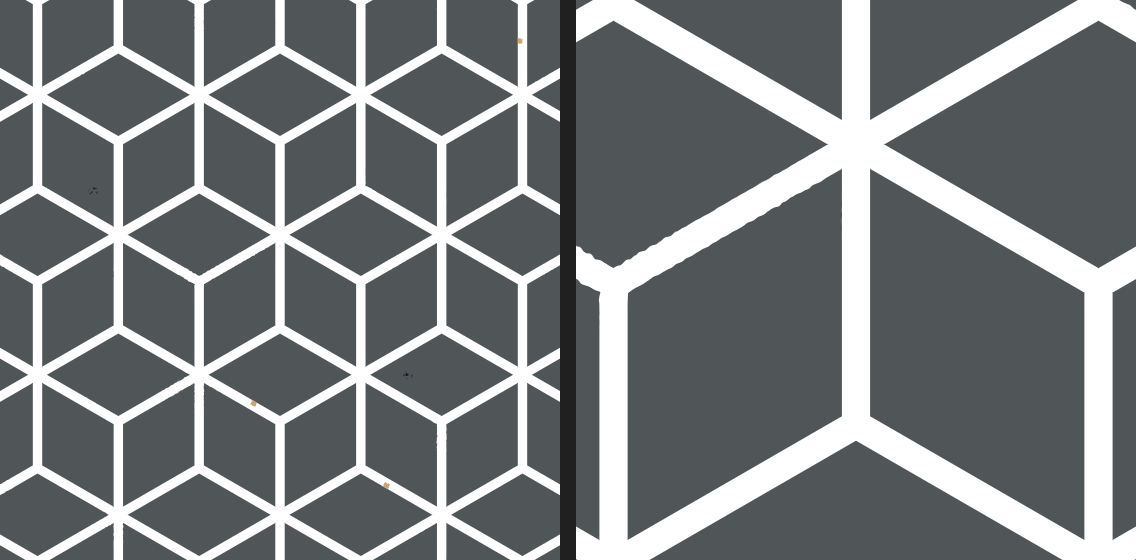
Left, the full canvas; right, a detail of the centre.
This pattern is drawn by a Shadertoy shader. Its source:

```glsl
const float ROW_PITCH = 0.25;
const float COLUMN_PITCH = 0.288675;
const float SPOKE_LENGTH = 0.166667;
const float LINE_HALF_WIDTH = 0.0084;
const float SIXTH_TURN = 1.0471976;

const vec3 TILE_COLOR = vec3(0.314, 0.333, 0.345);
const vec3 GROUT_COLOR = vec3(1.0);
const vec3 CHIP_COLOR = vec3(0.78, 0.65, 0.43);
const vec3 SPECK_COLOR = vec3(0.12, 0.12, 0.16);

vec2 hash2(vec2 p) {
    p = vec2(dot(p, vec2(127.1, 311.7)), dot(p, vec2(269.5, 183.3)));
    return fract(sin(p) * 43758.55);
}

float gradientNoise(vec2 p) {
    vec2 i = floor(p);
    vec2 f = p - i;
    vec2 u = f * f * f * (f * (f * 6.0 - 15.0) + 10.0);
    vec2 e = vec2(1.0, 0.0);
    float a = dot(hash2(i) * 2.0 - 1.0, f);
    float b = dot(hash2(i + e.xy) * 2.0 - 1.0, f - e.xy);
    float c = dot(hash2(i + e.yx) * 2.0 - 1.0, f - e.yx);
    float d = dot(hash2(i + e.xx) * 2.0 - 1.0, f - e.xx);
    return mix(mix(a, b, u.x), mix(c, d, u.x), u.y);
}

// Coverage of the inside of a signed distance
float fill(float dist, float pixel) {
    return clamp(0.5 - dist / pixel, 0.0, 1.0);
}

// Offset from the nearest point of a triangular lattice
vec2 hexLocal(vec2 p, vec2 period) {
    vec2 a = p - period * round(p / period);
    vec2 b = p - period * (floor(p / period) + 0.5);
    return dot(a, a) < dot(b, b) ? a : b;
}

// Distance to three lines crossing at the cell centre
float spokeDistance(vec2 p) {
    vec2 slope = vec2(0.5, 0.866025);
    float diagonals = min(abs(dot(p, slope)), abs(dot(p, slope * vec2(-1.0, 1.0))));
    return min(abs(p.x), diagonals);
}

vec2 direction(float angle) {
    return vec2(cos(angle), sin(angle));
}

// Ragged round chip on the rim of one spoke
float chipDistance(vec2 p, vec2 seed, float grain) {
    vec2 along = direction((floor(seed.x * 6.0) + 0.5) * SIXTH_TURN);
    vec2 across = vec2(-along.y, along.x);
    vec2 center = along * SPOKE_LENGTH * mix(0.3, 0.75, seed.y) + across * LINE_HALF_WIDTH * 0.6;
    return length(p - center) - 0.0055 - 0.004 * grain;
}

// Small cluster of specks inside one tile
float speckDistance(vec2 p, vec2 seed, float grain) {
    vec2 center = direction(floor(seed.y * 6.0) * SIXTH_TURN) * mix(0.07, 0.11, seed.x);
    return max(length(p - center) - 0.008, (0.2 - grain) * 0.006);
}

void mainImage(out vec4 fragColor, in vec2 fragCoord) {
    float pixel = 1.0 / iResolution.y;
    vec2 p = (fragCoord - 0.5 * iResolution.xy) * pixel - vec2(0.0, 0.0807);

    // Repeating cell
    vec2 period = vec2(COLUMN_PITCH, 2.0 * ROW_PITCH);
    vec2 local = hexLocal(p, period);
    vec2 cell = round(2.0 * (p - local) / period);
    vec2 seed = hash2(cell + 17.0);

    // Grout lines, ragged in a few patches
    float grain = gradientNoise(p * 210.0);
    float wornPatch = smoothstep(0.2, 0.45, gradientNoise(p * 9.0 + 4.0));
    float edge = spokeDistance(local) - LINE_HALF_WIDTH + 0.002 * wornPatch * grain;
    float grout = fill(edge, pixel);
    vec3 color = mix(TILE_COLOR, GROUT_COLOR, grout);

    // Sparse chips and specks, each in one cell out of five
    float turn = mod(cell.x + 3.0 * cell.y, 5.0);
    float chip = fill(chipDistance(local, seed, grain), pixel) * float(turn == 1.0);
    float speck = fill(speckDistance(local, seed, grain), pixel) * float(turn == 3.0);
    color = mix(color, CHIP_COLOR, chip * grout);
    color = mix(color, SPECK_COLOR, speck * (1.0 - grout));

    fragColor = vec4(color, 1.0);
}
```
